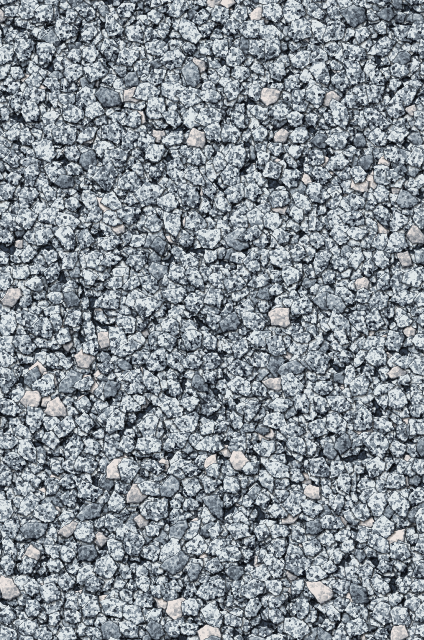
Give the GLSL for this texture, as a Shadertoy shader.

```glsl
const vec3 DARK = vec3(0.07, 0.085, 0.12);
const vec3 MID = vec3(0.53, 0.58, 0.625);
const vec3 PALE = vec3(0.88, 0.905, 0.915);
const vec3 GROUND = vec3(0.17, 0.20, 0.24);
const vec3 WARM_TINT = vec3(1.05, 0.99, 0.96);
const vec2 LIGHT_DIR = vec2(-0.45, 0.89);

const int LAYERS = 4;
const int SIDES = 6;
const float FINEST_GRID = 49.0;    // stones per canvas height, bottom layer
const float GRID_STEP = 6.0;       // coarser by this much per layer
const float BASE_TONE = 0.69;
const float TONE_SPREAD = 0.18;
const float SPECKLE_GAIN = 0.95;
const float BEVEL_GAIN = 0.25;
const float BEVEL_WIDTH = 0.0038;
const float RIM_WIDTH = 0.002;
const float RIM_TONE = 0.55;
const float SHADOW_WIDTH = 0.0038;
const float SHADOW_DEPTH = 0.72;
const float WARM_SHARE = 0.045;
const float SLATE_SHARE = 0.1;
const float TAU = 6.2832;

float hash1(vec2 p) {
    vec3 q = fract(p.xyx * 0.1031);
    q += dot(q, q.yzx + 33.33);
    return fract((q.x + q.y) * q.z);
}

vec2 hash2(vec2 p) {
    return vec2(hash1(p), hash1(p + 71.7));
}

vec2 rotate(vec2 p, float a) {
    float c = cos(a), s = sin(a);
    return vec2(c * p.x + s * p.y, c * p.y - s * p.x);
}

// Cellular mosaic with softened borders, centred on zero
float crystals(vec2 p) {
    vec2 cell = floor(p);
    float sum = 0.0, total = 0.0;
    for (int y = -1; y <= 1; y++)
    for (int x = -1; x <= 1; x++) {
        vec2 id = cell + vec2(x, y);
        vec2 d = id + hash2(id) - p;
        float w = exp(-9.0 * dot(d, d));
        sum += w * hash1(id + 19.3);
        total += w;
    }
    return sum / total - 0.5;
}

// Layered sines that roughen the outlines
vec2 roughen(vec2 p) {
    vec2 a = sin(p.yx * 310.0 + 2.0 * sin(p * 170.0));
    vec2 b = sin(p.yx * 730.0 + 3.0 * sin(p * 410.0));
    return p + 0.0005 * a + 0.0003 * b;
}

// Convex chip: distance in x, outward normal of nearest side in yz
vec3 chip(vec2 q, float radius, vec2 id) {
    vec3 nearest = vec3(-9.0, 0.0, 0.0);
    for (int k = 0; k < SIDES; k++) {
        vec2 h = hash2(id + 7.3 * float(k + 1));
        float a = TAU * (float(k) + 0.75 * h.x) / float(SIDES);
        vec2 n = vec2(cos(a), sin(a));
        float d = dot(q, n) - radius * mix(0.72, 1.05, h.y);
        if (d > nearest.x) nearest = vec3(d, n);
    }
    return nearest;
}

vec3 toneColour(float t) {
    vec3 c = mix(DARK, MID, clamp((t - 0.08) / 0.5, 0.0, 1.0));
    return mix(c, PALE, clamp((t - 0.58) / 0.33, 0.0, 1.0));
}

void mainImage(out vec4 fragColor, in vec2 fragCoord) {
    vec2 uv = fragCoord / iResolution.y;
    float pixel = 1.0 / iResolution.y;
    vec2 p = roughen(uv);
    float speckle = 0.65 * crystals(uv * 220.0) + 0.6 * crystals(uv * 390.0 + 40.0);
    vec3 col = GROUND * (1.0 + speckle);

    // Stack the layers from fine grit up to the large stones
    for (int layer = 0; layer < LAYERS; layer++) {
        float grid = FINEST_GRID - GRID_STEP * float(layer);
        vec2 g = p * grid + 13.7 * float(layer);
        for (int y = 1; y >= -1; y--)
        for (int x = -1; x <= 1; x++) {
            vec2 cell = floor(g) + vec2(x, y);
            vec2 id = cell + 101.0 * float(layer + 1);
            float presence = layer < 2 ? 1.0 : 0.72;
            if (hash1(id + 3.1) > presence) continue;

            vec2 q = g - cell - 0.5 - 0.6 * (hash2(id) - 0.5);
            if (dot(q, q) > 1.4) continue;
            float turn = 2.6 * (hash1(id + 5.9) - 0.5);
            float radius = mix(0.4, 0.6, hash1(id + 9.4));
            float stretch = mix(1.0, 1.28, hash1(id + 12.6));
            vec2 local = rotate(q, turn) * vec2(1.0 / stretch, stretch);
            vec3 shape = chip(local, radius, id);
            float d = shape.x / grid;
            float facing = dot(rotate(shape.yz, -turn), LIGHT_DIR);

            // Contact shadow, longer on the side away from the light
            float reach = SHADOW_WIDTH * (0.75 - 0.45 * facing);
            col *= 1.0 - SHADOW_DEPTH * (1.0 - smoothstep(-0.001, reach, d));
            float cover = 1.0 - smoothstep(-0.7 * pixel, 0.7 * pixel, d);
            if (cover <= 0.0) continue;

            // Mineral kind, ridge, bevel and dark rim
            float kind = hash1(id + 15.2);
            bool warm = kind < WARM_SHARE;
            bool slate = kind > 1.0 - SLATE_SHARE;
            float grain = SPECKLE_GAIN * (warm ? 0.35 : slate ? 0.5 : 1.0);
            float tone = BASE_TONE + TONE_SPREAD * (hash1(id + 23.8) - 0.5);
            tone += warm ? 0.1 : slate ? -0.14 : 0.0;
            vec2 ridge = rotate(LIGHT_DIR, 1.6 * (hash1(id + 31.0) - 0.5));
            tone += 0.1 * smoothstep(-0.05, 0.05, dot(q, ridge)) - 0.05;
            tone += grain * speckle;
            tone += BEVEL_GAIN * facing * (1.0 - smoothstep(0.0, BEVEL_WIDTH, -d));
            tone *= mix(RIM_TONE, 1.0, smoothstep(0.0, RIM_WIDTH, -d));
            vec3 stone = toneColour(tone) * (warm ? WARM_TINT : vec3(1.0));
            col = mix(col, stone, cover);
        }
    }
    fragColor = vec4(clamp(col, 0.0, 1.0), 1.0);
}
```
